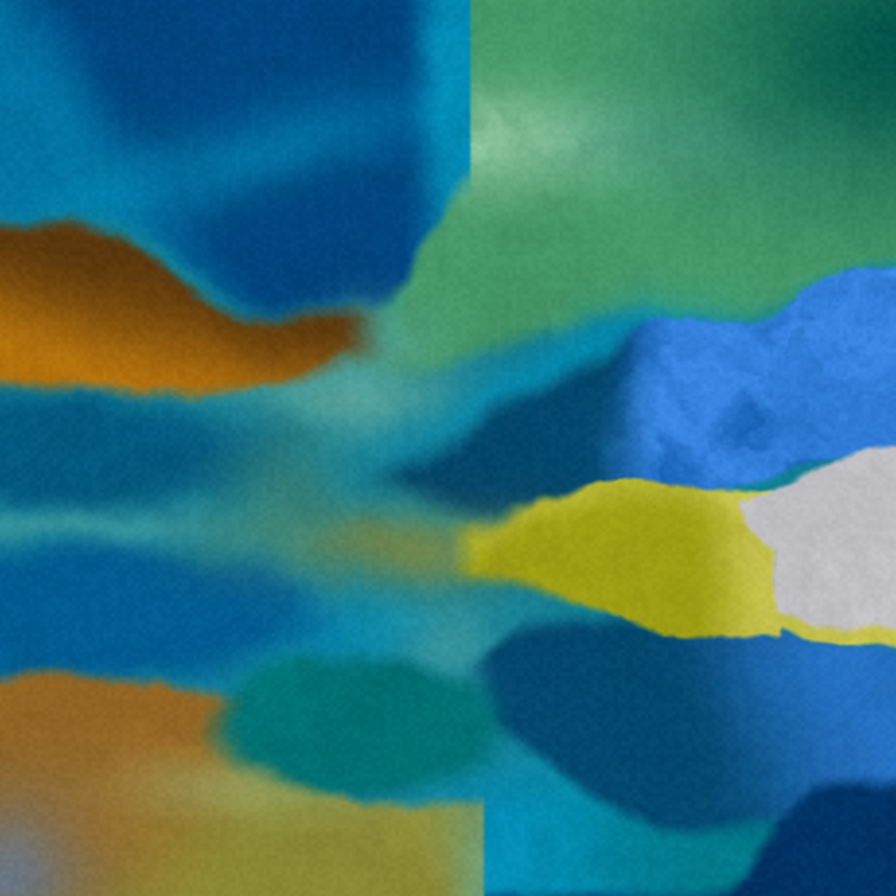
Give the GLSL for this background, as a WebGL 1 fragment shader.

```glsl
precision highp float;
// Abstract painted landscape: soft blue, green, ochre and yellow masses on teal.
// Masks from ovals, glows and curved edges are layered back to front;
// fractal noise frays the edges and a fine grain adds canvas.
uniform vec2 u_resolution;

const vec3 TEAL = vec3(.07, .5, .59);
const vec3 CYAN = vec3(.01, .56, .72);
const vec3 MIST = vec3(.36, .66, .62);
const vec3 DEEP = vec3(.01, .28, .43);
const vec3 BLUE = vec3(0, .27, .5);
const vec3 NAVY = vec3(0, .2, .4);
const vec3 AZURE = vec3(.17, .47, .82);
const vec3 GREEN = vec3(.27, .6, .41);
const vec3 PALE = vec3(.62, .82, .65);
const vec3 PINE = vec3(0, .33, .29);
const vec3 JADE = vec3(0, .44, .45);
const vec3 BROWN = vec3(.36, .22, .05);
const vec3 AMBER = vec3(.71, .45, .05);
const vec3 OCHRE = vec3(.58, .4, .14);
const vec3 OLIVE = vec3(.55, .54, .21);
const vec3 YELLOW = vec3(.63, .63, .08);
const vec3 LEMON = vec3(.78, .77, .3);
const vec3 CHALK = vec3(.76, .76, .78);
const vec3 SLATE = vec3(.42, .47, .52);

float hash(vec2 p) {
  return fract(sin(dot(p, vec2(127.1, 311.7))) * 43758.5453);
}
float noise(vec2 p) {
  vec2 i = floor(p), f = fract(p), e = vec2(1, 0);
  f = f * f * (3. - 2. * f);
  return mix(mix(hash(i), hash(i + e), f.x),
             mix(hash(i + e.yx), hash(i + 1.), f.x), f.y);
}
float fbm(vec2 p) {
  float sum = 0., amp = .5;
  for (int i = 0; i < 5; i++) {
    sum += amp * noise(p);
    p = p * 2.03 + 17.;
    amp *= .5;
  }
  return sum;
}

// Masks: soft step, strip between edges, oval, glow; ramp gives an eased edge
float above(float v, float edge, float soft) {
  return smoothstep(-soft, soft, v - edge);
}
float strip(float v, float low, float high, float soft) {
  return above(v, low, soft) * above(high, v, soft);
}
float oval(vec2 p, float x, float y, float w, float h, float soft) {
  return above(1., length((p - vec2(x, y)) / vec2(w, h)), soft);
}
float glow(vec2 p, float x, float y, float w, float h) {
  vec2 q = (p - vec2(x, y)) / vec2(w, h);
  return exp(-dot(q, q));
}
float ramp(float x, float a, float b, float from, float to) {
  return mix(from, to, smoothstep(a, b, x));
}

vec3 leftWater(vec3 c, vec2 p) {
  c = mix(c, MIST, .45 * glow(p, .08, .415, .26, .025));
  c = mix(c, MIST, .9 * glow(p, .39, .56, .12, .045));
  c = mix(c, mix(DEEP, CYAN, .25), oval(p, .08, .495, .21, .06, .4));
  c = mix(c, CYAN, .7 * glow(p, .38, .31, .14, .06));
  c = mix(c, mix(BLUE, CYAN, .3), oval(p, .11, .315, .24, .077, .3));
  return mix(c, MIST, .5 * glow(p, .5, .285, .06, .05));
}

vec3 greenField(vec3 c, vec2 p, float n) {
  vec3 g = mix(GREEN, PALE, glow(p, .57, .84, .12, .055) * (.4 + n));
  g = mix(g, MIST, .4 * glow(p, .76, .84, .17, .05));
  g = mix(g, PINE, glow(p, 1.03, .95, .24, .16));
  float hem = ramp(p.x, .42, .7, .585, .645) + ramp(p.x, .82, 1., 0., .055);
  return mix(c, g, above(p.y, hem, .018) * above(p.x, .42, .05));
}

// Blue field with a crisp right side and a lighter sweep
vec3 blueField(vec3 c, vec2 p, float x) {
  vec3 b = mix(BLUE, CYAN, .65 * above(.12, p.x + .65 * (p.y - .86), .06));
  b = mix(b, CYAN, .95 * above(p.x, .475, .025));
  b = mix(b, CYAN, .6 * glow(p, .27, .74 + .3 * p.x, .23, .05));
  b = mix(b, BLUE, .8 * glow(p, .35, .735, .12, .06));
  float hem = ramp(p.x, .1, .3, .755, .65) + ramp(p.x, .41, .53, 0., .15);
  return mix(c, b, above(p.y, hem, .018) * above(.525, x, .003));
}

vec3 amberBank(vec3 c, vec2 p) {
  float top = ramp(p.x, .08, .28, .748, .645);
  float base = ramp(p.x, .25, .44, .563, .6);
  vec3 earth = mix(AMBER, BROWN, above(p.y + .25 * p.x, .67, .07));
  c = mix(c, MIST, .6 * glow(p, .43, .62, .06, .04));
  return mix(c, earth, strip(p.y, base, top, .013) * above(.41, p.x, .035));
}

// Pool with a cyan rim, dark heart and azure reach
vec3 middlePool(vec3 c, vec2 p, float n) {
  float top = ramp(p.x, .42, .74, .5, .64), far = above(p.x, .7, .045);
  c = mix(c, CYAN, .85 * glow(p, .63, top, .17, .03));
  float crest = mix(top - .018, ramp(p.x, .83, .97, .642, .695), far);
  float bed = ramp(p.x, .4, .56, .47, .425) + ramp(p.x, .62, 1., 0., .07);
  float m = strip(p.y, bed, crest, mix(.022, .005, far));
  return mix(c, mix(DEEP, AZURE + .25 * (n - .5), far), m * above(p.x, .43, .04));
}

// Lower pool with teal shallows and a navy corner
vec3 lowerPool(vec3 c, vec2 p) {
  vec3 shallow = mix(CYAN, JADE, .65 * above(p.x, .67, .14));
  c = mix(c, shallow, above(.13, p.y, .05) * above(p.x, .5, .05));
  vec3 water = mix(DEEP, AZURE, .85 * above(p.x + .4 * p.y, .93, .12));
  float bed = ramp(p.x, .5, .75, .2, .07);
  float top = ramp(p.x, .5, .6, .255, .305) - ramp(p.x, .87, 1., 0., .03);
  c = mix(c, water, strip(p.y, bed, top, .014) * above(p.x, .535, .025));
  return mix(c, NAVY, above(ramp(p.x, .79, .94, 0., .12), p.y, .015));
}

// Yellow shore fading left, chalk bank with a yellow underside
vec3 sunlitShore(vec3 c, vec2 p) {
  c = mix(c, OLIVE, .75 * glow(p, .45, .39, .15, .045));
  c = mix(c, mix(TEAL, OLIVE, .4), .65 * glow(p, .32, .45, .07, .07));
  float top = ramp(p.x, .48, .7, .41, .46);
  float base = ramp(p.x, .5, .76, .365, .293);
  float soft = ramp(p.x, .48, .7, .02, .004);
  float rim = above(p.x, .81, .045) + .5 * above(p.y, top - .02, .02);
  float m = strip(p.y, base, top, soft) * strip(p.x, .51, .865, soft);
  c = mix(c, mix(YELLOW, LEMON, min(rim, 1.)), m);
  float foot = ramp(p.x, .85, 1., .305, .275);
  float cap = ramp(p.x, .82, 1., .45, .502);
  float side = ramp(p.y, .39, .43, .862, .828);
  c = mix(c, LEMON, strip(p.y, foot, .35, .004) * above(p.x, .84, .004));
  return mix(c, CHALK, strip(p.y, foot + .018, cap, .005) * above(p.x, side, .005));
}

vec3 lowerGround(vec3 c, vec2 p, float x) {
  float top = ramp(p.x, 0., .2, .25, .23) - ramp(p.x, .22, .42, 0., .125);
  vec3 soil = mix(OCHRE, OLIVE, above(p.x - p.y, .12, .12));
  soil = mix(soil, PALE, .3 * glow(p, .29, .12, .17, .035));
  soil = mix(soil, SLATE, glow(p, 0., .02, .09, .08));
  soil = mix(soil, MIST, .6 * above(p.x, .51, .04));
  c = mix(c, soil, above(top, p.y, .012) * above(.54, x, .003));
  return mix(c, JADE, oval(p, .395, .192, .155, .077, .2));
}

void main() {
  vec2 uv = gl_FragCoord.xy / u_resolution;
  vec2 warp = vec2(fbm(uv * 13.), fbm(uv * 13. + 41.)) - .48;
  vec2 p = uv + .035 * warp;
  float n = fbm(uv * vec2(7, 11) + 3. * warp);
  vec3 c = leftWater(TEAL, p);
  c = greenField(c, p, n);
  c = blueField(c, p, uv.x);
  c = amberBank(c, p);
  c = middlePool(c, p, n);
  c = lowerPool(c, p);
  c = sunlitShore(c, p);
  c = lowerGround(c, p, uv.x);
  // Uneven pigment and canvas grain
  c *= .93 + .14 * n;
  c += .035 * (noise(uv * 230.) - .5);
  gl_FragColor = vec4(clamp(c, 0., 1.), 1);
}
```
